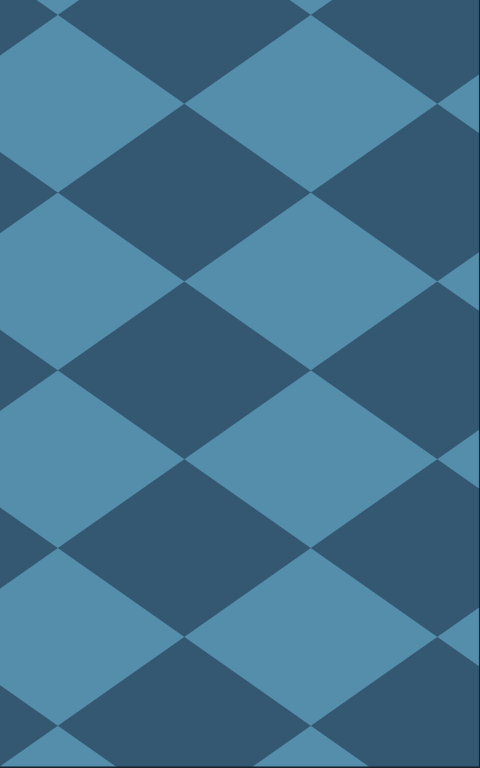
Give the GLSL for this pattern, as a Shadertoy shader.

```glsl
// Harlequin checker: pale blue diamonds touching tip to tip on a dark blue ground.
// Each repeat cell holds one diamond, drawn as a scaled taxicab distance; the gaps
// form the dark diamonds, and a hairline shades the right and bottom rims.

// Signed distance to the nearest diamond that fills its cell tip to tip.
float diamondGrid(vec2 p, vec2 cell) {
    vec2 q = abs(fract(p / cell + 0.5) - 0.5);
    return (q.x + q.y - 0.5) / length(1.0 / cell);
}

void mainImage(out vec4 fragColor, in vec2 fragCoord) {
    // Canvas height is one unit
    vec2 p = fragCoord / iResolution.y;
    float pixel = 1.0 / iResolution.y;

    // About 1.9 repeats across and 4.3 down, offset to a diamond centre
    float dist = diamondGrid(p - vec2(0.0753, 0.8649), vec2(0.3294, 0.2314));

    // Flat fills with a one-pixel soft edge
    vec3 darkBlue = vec3(0.202, 0.343, 0.449);
    vec3 paleBlue = vec3(0.329, 0.557, 0.671);
    float inside = clamp(0.5 - dist / pixel, 0.0, 1.0);
    vec3 color = mix(darkBlue, paleBlue, inside);

    // Dark hairline on the rims, thinner at the right than at the bottom
    float rightGap = iResolution.x / iResolution.y - p.x;
    float rightRim = clamp((0.0014 - rightGap) / pixel + 0.5, 0.0, 1.0);
    float bottomRim = clamp((0.0020 - p.y) / pixel + 0.5, 0.0, 1.0);
    color = mix(color, vec3(0.09, 0.14, 0.18), max(rightRim, bottomRim));

    fragColor = vec4(color, 1.0);
}
```
